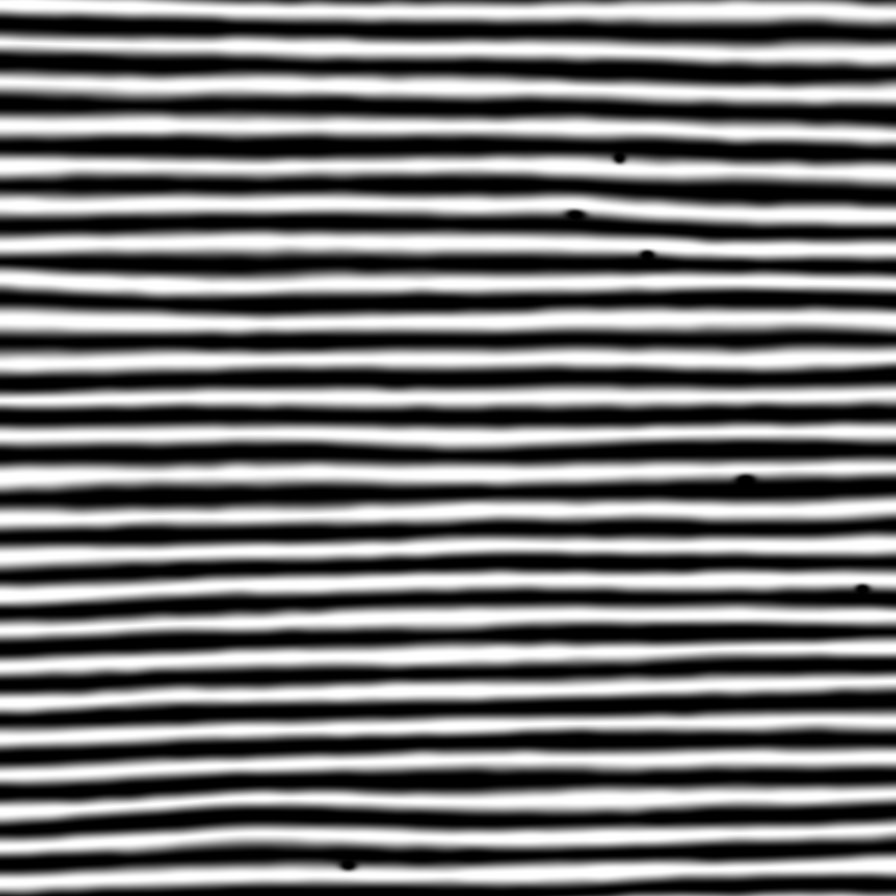
Give the GLSL for this pattern, as a Shadertoy shader.

```glsl
// Soft black and white horizontal stripes, hand-drawn with wavering edges and a few ink specks.

const float PI = 3.14159;
const float STRIPES = 24.0;
const float FIRST_CENTRE = 0.19;   // height of the lowest dark line, in stripes
const float INK_CORE = 0.053;      // half width where the dark line starts to fade
const float EDGE_SOFTNESS = 0.43;  // width of the fade, in stripes

float hash(vec2 p) {
    return fract(sin(dot(p, vec2(127.1, 311.7))) * 43758.5453);
}

// Smooth value noise in -1..1
float noise(vec2 p) {
    vec2 cell = floor(p);
    vec2 f = fract(p);
    f = f * f * (3.0 - 2.0 * f);
    float low = mix(hash(cell), hash(cell + vec2(1.0, 0.0)), f.x);
    float high = mix(hash(cell + vec2(0.0, 1.0)), hash(cell + vec2(1.0, 1.0)), f.x);
    return 2.0 * mix(low, high, f.y) - 1.0;
}

// Upward shift of the lines, in stripes
float lineShift(vec2 uv) {
    float sag = -0.38 * sin(PI * uv.y);
    float tilt = (uv.x - 0.5) * mix(0.35, -0.3, smoothstep(0.3, 1.0, uv.y));
    float waver = 0.16 * noise(uv * vec2(3.5, 12.0) + 4.0);
    float tremor = 0.035 * noise(uv * vec2(11.0, 26.0) + 17.0);
    return sag + tilt + waver + tremor;
}

// Change of the half width of the dark line, in stripes
float widthChange(vec2 uv) {
    float swell = 0.045 * noise(uv * vec2(6.0, 24.0) + 31.0);
    float roughness = 0.022 * noise(uv * vec2(34.0, 44.0) + 53.0);
    return swell + roughness;
}

// Ink blot beside some of the lines
float speck(float x, float offset, float line) {
    float present = step(0.72, hash(vec2(line, 3.0)));
    float side = hash(vec2(line, 5.0)) < 0.5 ? -0.28 : 0.28;
    float centre = hash(vec2(line, 7.0));
    float halfWidth = mix(0.006, 0.022, pow(hash(vec2(line, 9.0)), 3.0));
    vec2 d = vec2((x - centre) / halfWidth, (offset - side) / 0.12);
    return present * exp(-dot(d, d));
}

void mainImage(out vec4 fragColor, in vec2 fragCoord) {
    vec2 uv = fragCoord / iResolution.xy;

    // Nearest line and signed offset from its centre
    float height = uv.y * STRIPES - FIRST_CENTRE - lineShift(uv);
    float line = floor(height + 0.5);
    float offset = height - line;

    // Soft edge, thickened by wear
    float distanceToInk = abs(offset) - widthChange(uv) - 0.26 * speck(uv.x, offset, line);
    float paper = smoothstep(INK_CORE, INK_CORE + EDGE_SOFTNESS, distanceToInk);

    fragColor = vec4(vec3(paper), 1.0);
}
```
